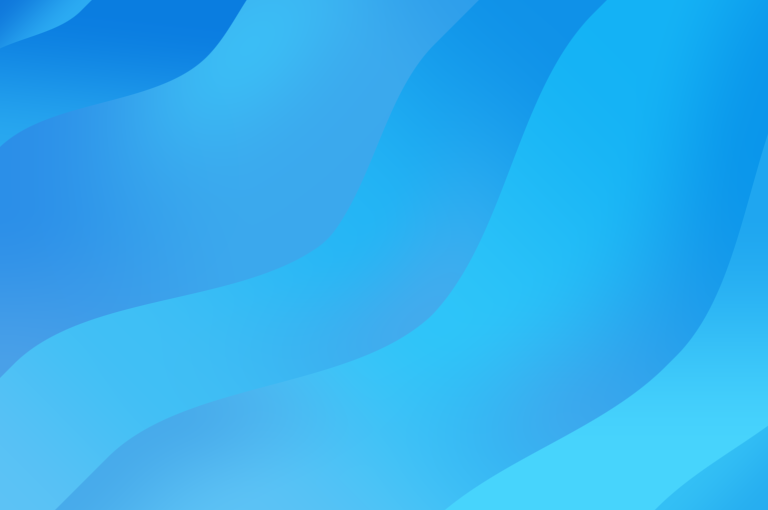
A WebGL 1 fragment shader for this background:

```glsl
precision highp float;

// Layered blue waves sweeping diagonally across the canvas.
// Each wave edge is a smooth ridge in diagonal coordinates; the sheets are
// painted from the upper left to the lower right, each with soft gradients.

uniform vec2 u_resolution;

// Wave edge: rises and falls by the z amounts, between the x and y of each span.
float ridge(float along, float base, vec3 rise, vec3 fall) {
  return base + rise.z * smoothstep(rise.x, rise.y, along)
              - fall.z * smoothstep(fall.x, fall.y, along);
}

// Antialiased coverage of the sheet beyond an edge.
float cover(float side) {
  float soft = 1.2 / u_resolution.y;
  return smoothstep(-soft, soft, side);
}

float bell(float x, float width) {
  return exp(-x * x / (width * width));
}

void main() {
  // Units of canvas height; depth is measured down from the top.
  vec2 p = gl_FragCoord.xy / u_resolution.y;
  float depth = 1.0 - p.y;
  float along = p.x - depth;
  float across = p.x + depth;

  // Signed offsets from the six wave edges.
  float edgeA = across - ridge(along, 0.078, vec3(-0.176, 0.137, 0.102), vec3(0.0, 1.0, 0.0));
  float edgeB = across - ridge(along, 0.288, vec3(-0.294, 0.294, 0.229), vec3(0.294, 0.588, 0.047));
  float edgeC = across - ridge(along, 0.741, vec3(-0.686, 0.206, 0.373), vec3(0.137, 0.765, 0.175));
  float edgeD = across - ridge(along, 1.108, vec3(-0.686, 0.240, 0.357), vec3(0.216, 1.137, 0.275));
  float edgeE = across - ridge(along, 1.869, vec3(-0.196, 0.588, 0.155), vec3(0.627, 1.569, 0.353));
  float edgeF = across - ridge(along, 2.284, vec3(0.294, 0.824, 0.071), vec3(0.0, 1.0, 0.0));

  // Upper left corner and the deep blue band beside it.
  vec3 color = mix(vec3(0.06, 0.47, 0.86), vec3(0.17, 0.67, 0.95), smoothstep(0.0, 0.18, across));
  vec3 deepBand = mix(vec3(0.04, 0.49, 0.88), vec3(0.16, 0.66, 0.94),
                      smoothstep(0.0, 0.3, depth - 0.1 * p.x));
  color = mix(color, deepBand, cover(edgeA));

  // Muted sheet with a diagonal glow near the top.
  vec3 muted = mix(vec3(0.17, 0.56, 0.91), vec3(0.23, 0.66, 0.93), smoothstep(0.0, 0.5, p.x));
  muted = mix(muted, vec3(0.29, 0.63, 0.91),
              smoothstep(0.4, 0.75, depth) * (1.0 - smoothstep(0.0, 0.6, p.x)));
  muted = mix(muted, vec3(0.18, 0.62, 0.92), smoothstep(0.6, 0.95, along));
  muted = mix(muted, vec3(0.23, 0.74, 0.96), bell(along - 0.4, 0.35) * bell(across - 0.58, 0.19));
  color = mix(color, muted, cover(edgeB));

  // Central ribbon, paler toward the lower left, shaded along its far edge.
  vec3 ribbon = mix(vec3(0.14, 0.71, 0.96), vec3(0.06, 0.57, 0.91), smoothstep(0.25, 1.05, along));
  ribbon = mix(vec3(0.25, 0.75, 0.96), ribbon, smoothstep(-0.45, 0.35, along));
  ribbon = mix(vec3(0.36, 0.76, 0.96), ribbon, smoothstep(-1.0, -0.4, along));
  ribbon = mix(ribbon, vec3(0.26, 0.67, 0.93), smoothstep(-0.32, 0.0, edgeD) * bell(along - 0.2, 0.35));
  color = mix(color, ribbon, cover(edgeC));

  // Broad bright sheet, shaded on the right and at its lower left fringe.
  vec3 bright = mix(vec3(0.18, 0.77, 0.975), vec3(0.08, 0.70, 0.96), smoothstep(0.2, 1.1, along));
  bright = mix(vec3(0.36, 0.76, 0.96), bright, smoothstep(-0.55, 0.25, along));
  vec3 shade = mix(vec3(0.24, 0.66, 0.93), vec3(0.04, 0.59, 0.92), smoothstep(0.2, 1.2, along));
  bright = mix(bright, shade, smoothstep(-0.45, -0.02, edgeE) * smoothstep(-0.25, 0.4, along));
  float fringe = (1.0 - smoothstep(0.0, 0.35, edgeD)) * (1.0 - smoothstep(-0.5, 0.0, along));
  bright = mix(bright, vec3(0.28, 0.67, 0.92), fringe);
  color = mix(color, bright, cover(edgeD));

  // Cyan sheet and the lower right corner.
  vec3 cyan = mix(vec3(0.28, 0.83, 0.99), vec3(0.12, 0.65, 0.94), smoothstep(0.1, 0.6, p.y));
  color = mix(color, cyan, cover(edgeE));
  vec3 corner = mix(vec3(0.20, 0.75, 0.96), vec3(0.15, 0.68, 0.94), smoothstep(2.28, 2.5, across));
  color = mix(color, corner, cover(edgeF));

  gl_FragColor = vec4(color, 1.0);
}
```
